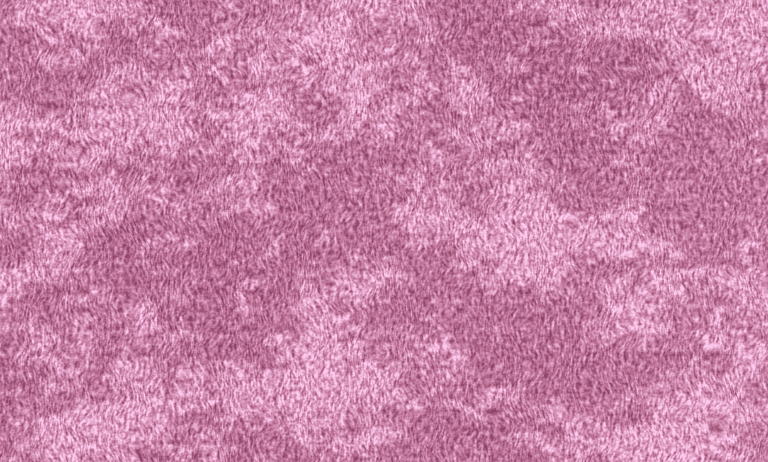
Give the GLSL for this texture, as a WebGL 1 fragment shader.

```glsl
precision highp float;
uniform vec2 u_resolution;

vec2 gradientAt(vec2 cell) {
  float h = fract(sin(dot(cell, vec2(127.1, 311.7))) * 43758.545);
  return vec2(cos(h * 6.2832), sin(h * 6.2832));
}

float gradientNoise(vec2 p) {
  vec2 i = floor(p), f = p - i;
  vec2 u = f * f * f * (f * (f * 6.0 - 15.0) + 10.0);
  vec2 e = vec2(1.0, 0.0);
  float low = mix(dot(gradientAt(i), f), dot(gradientAt(i + e), f - e), u.x);
  float high = mix(dot(gradientAt(i + e.yx), f - e.yx),
                   dot(gradientAt(i + 1.0), f - 1.0), u.x);
  return mix(low, high, u.y);
}

vec2 warp(vec2 p) {
  return vec2(gradientNoise(p + 3.7), gradientNoise(p + 41.3));
}

// Ragged crushed areas where the pile lies flat and catches the light
float crushedSheen(vec2 p) {
  vec2 q = p + 0.05 * warp(p * 7.0) + 0.02 * warp(p * 24.0);
  q *= vec2(0.85, 1.2);
  float sum = 0.0, weight = 0.42, scale = 2.8;
  for (int i = 0; i < 5; i++) {
    sum += weight * gradientNoise(q * scale + float(i) * 17.3);
    weight *= 0.92;
    scale *= 1.9;
  }
  return smoothstep(-0.14, 0.27, sum);
}

// Short upright fibres, leaning a little from tuft to tuft
float pileFibres(vec2 p) {
  float lean = 0.5 * gradientNoise(p * 8.0 + 5.0);
  vec2 q = p + vec2(0.014 * gradientNoise(p * 18.0) + lean * 0.045, 0.0);
  float strands = gradientNoise(q * vec2(128.0, 50.0));
  float fineStrands = gradientNoise(q * vec2(195.0, 105.0) + 63.0);
  float lint = gradientNoise(p * vec2(190.0, 210.0) + 29.0);
  return 0.75 * strands + 0.72 * fineStrands + 0.4 * lint;
}

// Sparse narrow shadows between tufts
float creases(vec2 p) {
  vec2 q = p + 0.012 * warp(p * 14.0);
  return smoothstep(0.3, 0.6, gradientNoise(q * vec2(75.0, 24.0) + 90.0));
}

vec3 velvetColour(float tone) {
  vec3 shadow = vec3(0.60, 0.31, 0.45);
  vec3 rose = vec3(0.775, 0.49, 0.63);
  vec3 highlight = vec3(0.95, 0.73, 0.87);
  return tone < 0.45 ? mix(shadow, rose, tone / 0.45)
                     : mix(rose, highlight, (tone - 0.45) / 0.55);
}

void main() {
  vec2 p = gl_FragCoord.xy / u_resolution.y;
  float sheen = crushedSheen(p);
  float tone = 0.34 + 0.40 * sheen + 0.13 * gradientNoise(p * 1.6 + 8.0);
  tone += pileFibres(p) * mix(0.8, 1.0, sheen);
  tone -= 0.2 * creases(p);
  gl_FragColor = vec4(velvetColour(clamp(tone, -0.1, 1.12)), 1.0);
}
```
